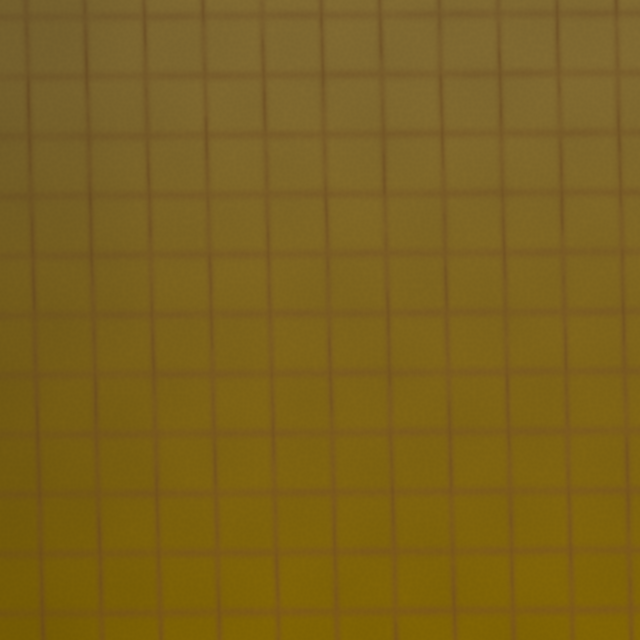
Write a Shadertoy shader that draws this pattern.

```glsl
const vec2 PITCH = vec2(0.0919, 0.0932);    // cell size in canvas units
const vec2 FIRST_LINE = vec2(0.0677, 0.0442);
const vec2 LEAN = vec2(-0.0273, 0.0068);    // tilt of uprights and of rows
const float PITCH_SPREAD = 0.0003;          // uprights fan out toward the top
const vec2 LINE_WIDTH = vec2(0.0060, 0.0078);
const float CORE_WIDTH = 0.0027;
const float WOBBLE = 0.0006;
const float GRAIN_CELLS = 150.0;
const float GRAIN_DEPTH = 0.034;
const float MOTTLE_CELLS = 9.0;
const float MOTTLE_DEPTH = 0.030;
const float LEFT_SHADE = 0.11;
const float LEFT_REACH = 0.42;

const vec3 CLOTH_LOW = vec3(0.503, 0.392, 0.008);
const vec3 CLOTH_MID = vec3(0.496, 0.391, 0.090);
const vec3 CLOTH_HIGH = vec3(0.500, 0.411, 0.190);
const vec3 LINE_LOW = vec3(0.486, 0.342, 0.100);
const vec3 LINE_HIGH = vec3(0.462, 0.355, 0.172);
const vec3 CORE_COLOR = vec3(0.385, 0.262, 0.110);

float hash(vec2 p) {
    p = fract(p * vec2(0.1031, 0.1137));
    p += dot(p, p.yx + 33.33);
    return fract((p.x + p.y) * p.x * 17.0);
}

// Distance to the nearest scattered point, one point per unit cell
float cellular(vec2 p) {
    vec2 cell = floor(p);
    float nearest = 2.0;
    for (int y = -1; y <= 1; y++) {
        for (int x = -1; x <= 1; x++) {
            vec2 c = cell + vec2(x, y);
            vec2 point = c + vec2(hash(c + 7.0), hash(c + 61.0));
            nearest = min(nearest, distance(p, point));
        }
    }
    return nearest;
}

// Layered sines along a line, roughly -1 to 1
float drift(float t, float seed) {
    return 0.5 * sin(t * 19.0 + seed * 2.4)
         + 0.3 * sin(t * 47.0 + seed * 5.1)
         + 0.2 * sin(t * 113.0 + seed * 3.7);
}

float softLine(float d, float width) {
    return exp(-d * d / (width * width));
}

vec3 cloth(vec2 uv) {
    vec3 color = mix(CLOTH_LOW, CLOTH_MID, smoothstep(-0.1, 0.5, uv.y));
    return mix(color, CLOTH_HIGH, smoothstep(0.34, 0.95, uv.y));
}

void mainImage(out vec4 fragColor, in vec2 fragCoord) {
    vec2 uv = fragCoord / iResolution.xy;

    // Slightly skewed grid: nearest line index and signed distance
    vec2 pitch = PITCH + vec2(PITCH_SPREAD * uv.y, 0.0);
    vec2 offset = FIRST_LINE + LEAN * (uv.yx - vec2(0.0, 0.5));
    vec2 grid = (uv - offset) / pitch;
    vec2 id = floor(grid + 0.5);
    vec2 d = (grid - id) * pitch;
    d += WOBBLE * vec2(drift(uv.y, id.x), drift(uv.x, id.y + 20.0));

    // Uneven ink along each line
    float inkX = 0.72 + 0.12 * drift(uv.y * 1.7, id.x + 3.0);
    float inkY = 0.70 + 0.14 * drift(uv.x * 1.4, id.y + 9.0);
    inkY *= mix(0.75, 1.0, smoothstep(0.0, 0.35, uv.x));
    float upright = inkX * softLine(d.x, LINE_WIDTH.x);
    float row = inkY * softLine(d.y, LINE_WIDTH.y);

    // Broken dark thread inside the uprights, clearer at the top
    float thread = smoothstep(-0.7, 0.8, drift(uv.y * 1.3, id.x * 1.9));
    float core = softLine(d.x, CORE_WIDTH) * thread * mix(0.18, 0.34, uv.y);

    vec3 color = cloth(uv);
    vec3 lineColor = mix(LINE_LOW, LINE_HIGH, uv.y);
    color = mix(color, lineColor, 1.0 - (1.0 - upright) * (1.0 - row));
    color = mix(color, CORE_COLOR, core);

    // Dimmer left side, fine grain and broad mottling
    color *= 1.0 - LEFT_SHADE * (1.0 - smoothstep(-0.1, LEFT_REACH, uv.x));
    float grain = cellular(uv * GRAIN_CELLS) - 0.5;
    float mottle = cellular(uv * MOTTLE_CELLS) - 0.5;
    color *= 1.0 + GRAIN_DEPTH * grain + MOTTLE_DEPTH * mottle;

    fragColor = vec4(color, 1.0);
}
```
